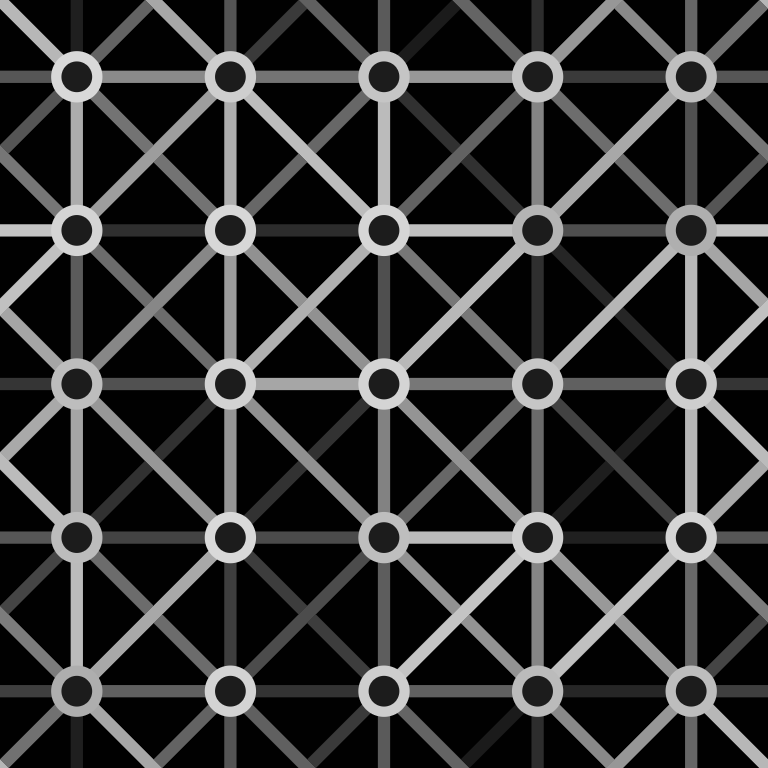
This pattern is drawn by a Shadertoy shader. Its source:

```glsl
// Tiling lattice of ringed nodes joined by straight and diagonal links of varied grey.

const int   NODES       = 5;      // nodes across and down
const float LINK_HALF   = 0.040;  // half link width, in cells
const float RING_OUTER  = 0.167;  // radii, in cells
const float RING_INNER  = 0.100;
const float BACKGROUND  = 0.003;
const float HUB_GREY    = 0.11;
const vec2  LINK_GREY   = vec2(0.10, 0.77);  // darkest, brightest
const vec2  RING_GREY   = vec2(0.64, 0.85);
const uint  SEED        = 17u;

// Integer hash of a wrapped lattice position and a channel, 0 to 1
float hash(ivec2 id, uint channel) {
    uvec2 w = uvec2((id + NODES) % NODES);
    uint h = w.x * 374761393u + w.y * 668265263u + (channel + SEED) * 1274126177u;
    h = (h ^ (h >> 15)) * 2246822519u;
    h = (h ^ (h >> 13)) * 3266489917u;
    h ^= h >> 16;
    return float(h & 65535u) / 65535.0;
}

// Antialiased coverage of a signed distance
float cover(float dist, float pixel) {
    return clamp(0.5 - dist / pixel, 0.0, 1.0);
}

// One link: its own grey, masked by the distance to its centre line
float link(float dist, ivec2 id, uint direction, float pixel) {
    float grey = mix(LINK_GREY.x, LINK_GREY.y, hash(id, direction));
    return grey * cover(abs(dist) - LINK_HALF, pixel);
}

void mainImage(out vec4 fragColor, in vec2 fragCoord) {
    // Nodes sit on whole coordinates, half a cell in from the canvas edge
    vec2 p = fragCoord / iResolution.xy * float(NODES) - 0.5;
    float pixel = float(NODES) / min(iResolution.x, iResolution.y);

    vec2 nearest = floor(p + 0.5);
    vec2 toNode = p - nearest;
    vec2 inCell = fract(p);
    ivec2 cell = ivec2(floor(p));
    ivec2 node = ivec2(nearest);

    // Links: horizontal, vertical, rising and falling; the brightest is on top
    float grey = BACKGROUND;
    grey = max(grey, link(toNode.y, ivec2(cell.x, node.y), 0u, pixel));
    grey = max(grey, link(toNode.x, ivec2(node.x, cell.y), 1u, pixel));
    grey = max(grey, link((inCell.x - inCell.y) * inversesqrt(2.0), cell, 2u, pixel));
    grey = max(grey, link((inCell.x + inCell.y - 1.0) * inversesqrt(2.0), cell, 3u, pixel));

    // Node ring, then its dark hub
    float radius = length(toNode);
    float ringGrey = mix(RING_GREY.x, RING_GREY.y, sqrt(hash(node, 4u)));
    grey = mix(grey, ringGrey, cover(radius - RING_OUTER, pixel));
    grey = mix(grey, HUB_GREY, cover(radius - RING_INNER, pixel));

    fragColor = vec4(vec3(grey), 1.0);
}
```
